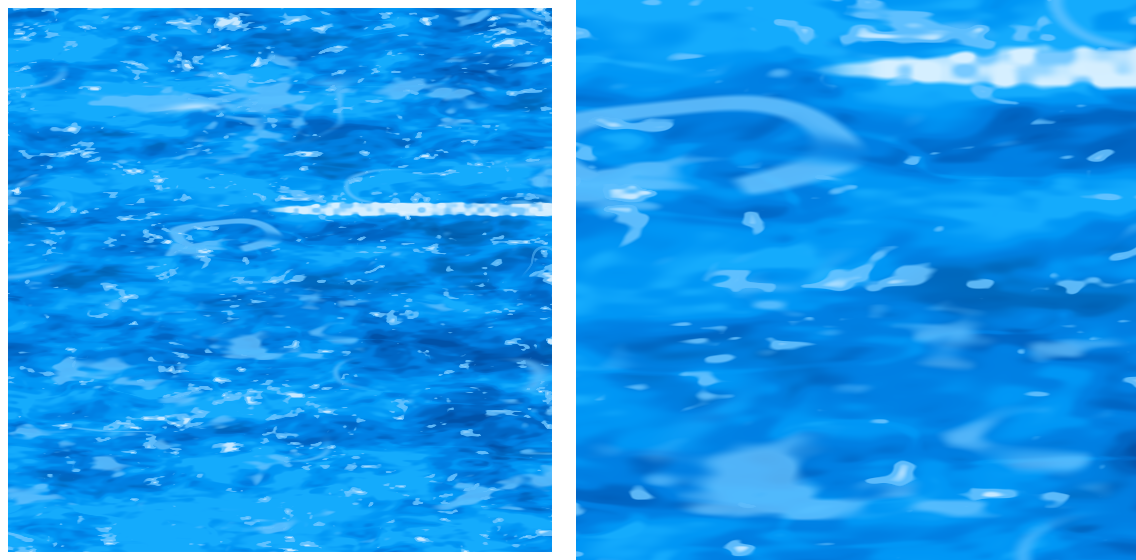
Left: the whole. Right: its middle third, enlarged.
Write a WebGL 2 fragment shader that draws this texture.

```glsl
#version 300 es
precision highp float;

uniform vec2 u_resolution;
out vec4 fragColor;

float hash(vec2 p) {
    vec3 q = fract(vec3(p.xyx) * 0.1031);
    q += dot(q, q.yzx + 33.33);
    return fract((q.x + q.y) * q.z);
}

float noise(vec2 p) {
    vec2 i = floor(p), f = fract(p);
    f = f * f * (3.0 - 2.0 * f);
    return mix(mix(hash(i), hash(i + vec2(1, 0)), f.x),
               mix(hash(i + vec2(0, 1)), hash(i + vec2(1, 1)), f.x), f.y);
}

float fbm(vec2 p, int octaves) {
    float sum = 0.0, weight = 1.0, total = 0.0;
    for (int i = 0; i < octaves; i++) {
        sum += weight * noise(p);
        total += weight;
        weight *= 0.75;
        p = mat2(2.0, 0.1, -0.2, 2.0) * p + 17.3;
    }
    return sum / total;
}

// Soft elliptical spot
float blob(vec2 p, vec2 center, vec2 radius) {
    vec2 d = (p - center) / radius;
    return exp(-dot(d, d));
}

// Thin line where the noise crosses its middle value
float filament(vec2 p, float width) {
    return 1.0 - smoothstep(0.0, width, abs(noise(p) - 0.5));
}

float ring(vec2 p, vec2 center, vec2 radius, float width) {
    float d = abs(length((p - center) / radius) - 1.0) * min(radius.x, radius.y);
    return 1.0 - smoothstep(width * 0.4, width, d);
}

// Broad light and dark bands of the swell
float swell(vec2 p) {
    float tone = 0.15 + 1.3 * (noise(p * vec2(2.0, 9.0) + 4.0) - 0.5);
    tone -= 1.3 * blob(p, vec2(0.60, 0.375), vec2(0.70, 0.050));
    tone -= 1.2 * blob(p, vec2(0.75, 0.235), vec2(0.30, 0.030));
    tone -= 0.9 * blob(p, vec2(0.80, 0.920), vec2(0.30, 0.060));
    tone -= 0.6 * blob(p, vec2(0.75, 0.590), vec2(0.30, 0.030));
    tone -= 0.5 * blob(p, vec2(0.35, 0.720), vec2(0.30, 0.030));
    tone += 0.8 * blob(p, vec2(0.20, 0.840), vec2(0.35, 0.070));
    tone += 0.5 * blob(p, vec2(0.40, 0.060), vec2(0.80, 0.070));
    return tone;
}

vec3 waterColor(float tone) {
    vec3 c = mix(vec3(0.0, 0.32, 0.66), vec3(0.0, 0.40, 0.77), smoothstep(-2.4, -1.4, tone));
    c = mix(c, vec3(0.0, 0.50, 0.89), smoothstep(-1.4, -0.5, tone));
    c = mix(c, vec3(0.0, 0.59, 0.96), smoothstep(-0.5, 0.4, tone));
    return mix(c, vec3(0.08, 0.67, 0.99), smoothstep(0.4, 1.25, tone));
}

void main() {
    vec2 uv = gl_FragCoord.xy / u_resolution;
    vec2 drift = vec2(noise(uv * vec2(14.0, 30.0)), noise(uv * vec2(11.0, 24.0) + 31.0)) - 0.5;
    vec2 p = uv + drift * vec2(0.030, 0.014);

    // Water with fibrous ripples
    float ripple = fbm(p * vec2(7.0, 22.0), 4) - 0.5;
    float fibers = filament(p * vec2(12.0, 42.0) + 8.0, 0.10) * noise(p * vec2(9.0, 25.0));
    float tone = swell(p) + 6.5 * ripple + 0.7 * fibers - 0.12;
    vec3 color = waterColor(tone);
    float teal = smoothstep(0.6, 0.85, noise(p * vec2(5.0, 16.0) + 50.0));
    color = mix(color, vec3(0.0, 0.43, 0.70), 0.4 * teal * smoothstep(0.0, -1.2, tone));

    // Foam: broad veils, small flecks and strands
    float veilSpot = blob(p, vec2(0.12, 0.84), vec2(0.22, 0.060))
                   + blob(p, vec2(0.36, 0.81), vec2(0.14, 0.035))
                   + 0.7 * blob(p, vec2(0.37, 0.56), vec2(0.14, 0.018));
    float veil = smoothstep(0.64, 0.74, fbm(p * vec2(6.0, 18.0) + 21.0, 4) + 0.17 * veilSpot);
    float cluster = noise(p * vec2(4.0, 10.0) + 12.0) - 0.5;
    float fleck = fbm(p * vec2(25.0, 62.0) + 70.0, 3) + 0.12 * cluster;
    float strandMask = smoothstep(0.58, 0.78, noise(p * vec2(5.0, 12.0) + 90.0));
    float strand = filament(p * vec2(4.0, 15.0) + 40.0, 0.045) * strandMask;
    float curl = ring(p, vec2(0.40, 0.577), vec2(0.088, 0.026), 0.006)
               + 0.6 * ring(p, vec2(0.972, 0.525), vec2(0.030, 0.034), 0.003);
    curl *= smoothstep(0.2, 0.55, noise(p * vec2(24.0, 40.0)));

    float foam = max(0.75 * veil, 0.85 * smoothstep(0.65, 0.72, fleck));
    foam = max(foam, max(0.65 * strand, 0.8 * min(curl, 1.0)));
    color = mix(color, vec3(0.42, 0.77, 1.0), foam);

    // Brightest crests
    float crest = smoothstep(0.76, 0.86, fleck);
    crest = max(crest, 0.8 * blob(p, vec2(0.34, 0.807), vec2(0.045, 0.007)));
    color = mix(color, vec3(0.85, 0.94, 1.0), 0.85 * crest);

    // Long tapering white streak
    float grain = noise(uv * vec2(85.0, 120.0));
    float halfWidth = 0.011 * smoothstep(0.44, 0.62, uv.x) + 0.005 * (grain - 0.5);
    float offset = abs(uv.y - 0.626 - 0.25 * (p.y - uv.y));
    float streak = 1.0 - smoothstep(halfWidth - 0.002, halfWidth + 0.002, offset);
    streak *= smoothstep(0.46, 0.52, uv.x);
    vec3 streakColor = mix(vec3(0.50, 0.80, 1.0), vec3(0.90, 0.96, 1.0), smoothstep(0.2, 0.7, grain));
    color = mix(color, streakColor, 0.92 * streak);

    // White frame
    vec2 edge = min(uv, 1.0 - uv);
    float inside = smoothstep(0.0133, 0.0153, min(edge.x, edge.y));
    fragColor = vec4(mix(vec3(1.0), color, inside), 1.0);
}
```
